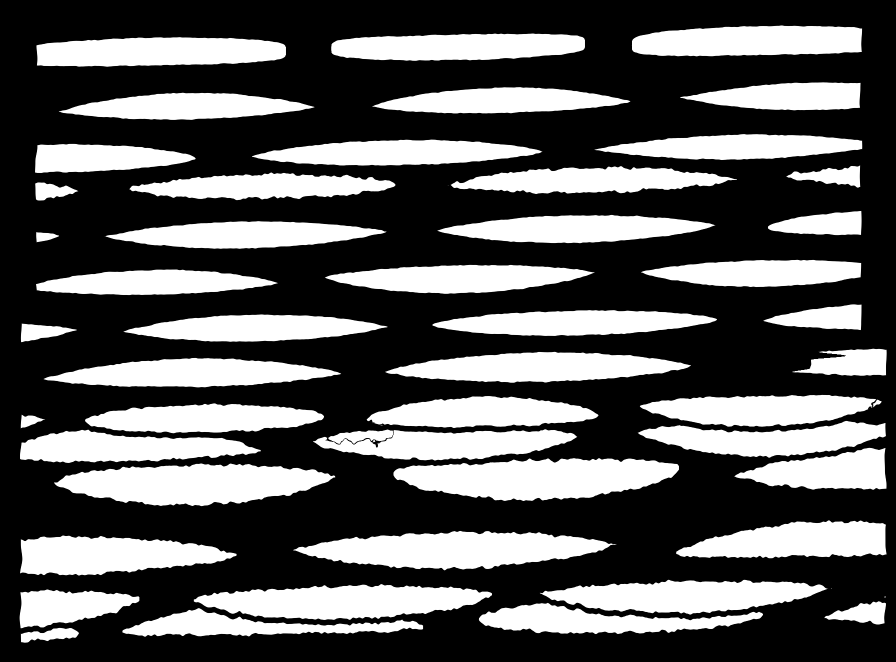
A Shadertoy shader for this pattern:

```glsl
// White lens-shaped slits on black: fourteen staggered rows of about three.
// Each row repeats one tapered profile; hashes vary length, bend and bluntness,
// noise roughens the edges, and crowded rows keep a thin black seam between them.

#define HALF_LENGTH 0.425   // half slit length, as a share of its period
#define HEIGHT_TOP 1.95     // half thickness, in percent of canvas height
#define HEIGHT_LOW 2.55
#define SLOPE 0.018         // gentle rise of the rows to the right
#define BEND 1.1
#define ROUGH_TOP 0.22
#define ROUGH_LOW 0.75
#define SEAM 0.85           // gap kept between touching rows
#define CRACK_WIDTH 0.10

const int ROW_COUNT = 14;

// Per row: height from the top, centre of one slit, period.
const vec3 ROWS[ROW_COUNT] = vec3[ROW_COUNT](
    vec3(7.1, 69.2, 46.0), vec3(15.5, 75.7, 47.5), vec3(23.0, 60.0, 52.0),
    vec3(27.7, 89.4, 49.6), vec3(34.9, 87.1, 50.0), vec3(42.0, 69.4, 46.5),
    vec3(49.1, 86.8, 48.2), vec3(55.8, 81.3, 52.3), vec3(62.6, 72.9, 42.0),
    vec3(66.7, 67.4, 48.8), vec3(72.3, 81.0, 51.6), vec3(83.0, 68.7, 57.0),
    vec3(90.5, 51.8, 51.8), vec3(93.5, 41.2, 52.6));

float hash(vec2 p) {
    vec3 q = fract(p.xyx * 0.1031);
    q += dot(q, q.yzx + 33.33);
    return fract((q.x + q.y) * q.z);
}

float noise(vec2 p) {
    vec2 i = floor(p), f = fract(p);
    f = f * f * (3.0 - 2.0 * f);
    return mix(mix(hash(i), hash(i + vec2(1, 0)), f.x),
               mix(hash(i + vec2(0, 1)), hash(i + vec2(1, 1)), f.x), f.y);
}

// Signed distance, mostly vertical, to the nearest slit of one row.
float slitRow(vec2 p, int row) {
    vec3 r = ROWS[row];
    float k = round((p.x - r.y) / r.z);
    vec2 id = vec2(float(row) + 3.0, k + 17.0);
    float depth = smoothstep(50.0, 75.0, r.x);

    float x = p.x - r.y - k * r.z;
    float halfLen = r.z * HALF_LENGTH * mix(0.95, 1.05, hash(id));
    float u = clamp(x / halfLen, -1.0, 1.0);

    // Bent centre line and tapered thickness; the top row has blunt ends.
    float bend = BEND * (0.6 + depth) * (hash(id + 31.0) - 0.5);
    float y = p.y - r.x + SLOPE * (p.x - 67.7) + bend * (2.0 * u * u - 0.7);
    float blunt = row == 0 ? 0.22 : mix(0.5, 0.95, hash(id + 57.0));
    float thick = mix(HEIGHT_TOP, HEIGHT_LOW, depth) * mix(0.9, 1.12, hash(id + 83.0));
    if (row == 10) thick *= 1.15;
    thick *= pow(max(1.0 - u * u, 0.0), blunt);

    // Independent raggedness on the upper and lower edges.
    float side = y < 0.0 ? 0.0 : 40.0;
    float grain = noise(vec2(p.x * 0.8, side + id.x * 5.0)) * 0.6
                + noise(vec2(p.x * 2.1, side + id.x * 9.0)) * 0.4 - 0.5;
    thick += grain * (row == 3 ? ROUGH_LOW : mix(ROUGH_TOP, ROUGH_LOW, depth));

    // One torn end at the right margin.
    float torn = row == 7 && k > 0.5 ? 7.0 + 9.0 * noise(vec2(p.y * 1.6, 5.0)) : 0.0;
    return max(abs(y) - thick, abs(x) - halfLen + torn);
}

// Thin wandering outline left by wear.
float crack(vec2 p, vec2 centre, vec2 radius) {
    vec2 q = (p - centre) / radius;
    float wander = noise(p * 0.9) * 0.8 + noise(p * 2.3) * 0.35 - 0.55;
    return abs(length(q) - 1.0 + wander) * radius.y - CRACK_WIDTH;
}

float pattern(vec2 p) {
    float d = 100.0;
    for (int i = 0; i < ROW_COUNT; i++)
        d = min(d, max(slitRow(p, i), SEAM - d));

    // Side margins step outward in the lower half and waver slightly.
    float waver = 0.5 * (noise(vec2(p.y * 0.45, 2.0)) - 0.5);
    float left = mix(5.4, 3.2, step(44.0, p.y)) + waver;
    float right = mix(130.0, 133.8, step(51.0, p.y)) + waver;
    d = max(d, max(left - p.x, p.x - right));

    d = max(d, -crack(p, vec2(54.5, 65.3), vec2(5.5, 1.6)));
    return max(d, -crack(p, vec2(132.8, 62.4), vec2(1.2, 1.6)));
}

void mainImage(out vec4 fragColor, in vec2 fragCoord) {
    // Height is 100 units, measured downward; four samples smooth the tips.
    float pixel = 100.0 / iResolution.y;
    float white = 0.0;
    for (int s = 0; s < 4; s++) {
        vec2 offset = vec2(s & 1, s >> 1) * 0.5 - 0.25;
        vec2 p = (fragCoord + offset) * pixel;
        p.y = 100.0 - p.y;
        white += 0.25 * (1.0 - smoothstep(-0.3 * pixel, 0.3 * pixel, pattern(p)));
    }
    fragColor = vec4(vec3(white), 1.0);
}
```
